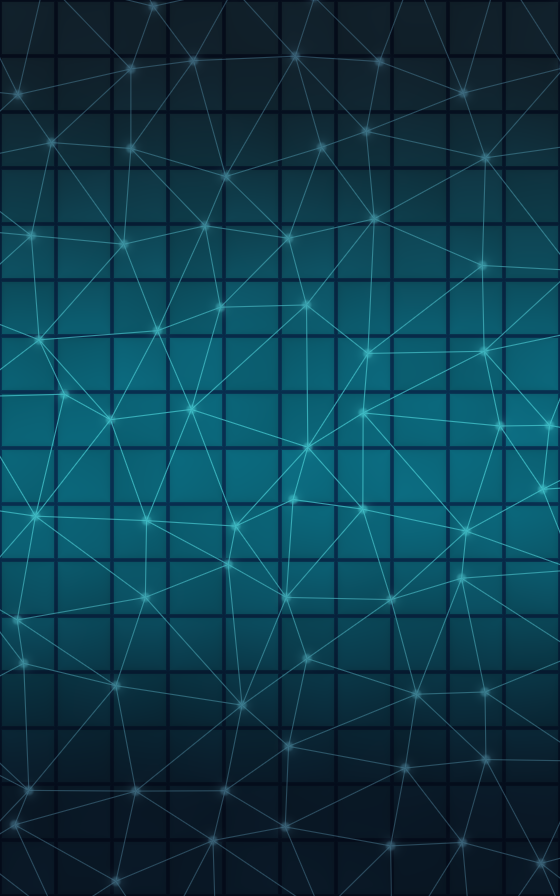
Write a WebGL 2 fragment shader that draws this background.

```glsl
#version 300 es
precision highp float;
// Teal tiled wall that glows across the middle and darkens at both ends,
// overlaid with a triangulated network of thin lines and soft nodes.
// The network is a jittered lattice; tiles are a fract() grid, 16 rows high.

uniform vec2 u_resolution;
out vec4 fragColor;

const float ROWS = 16.0;    // tiles over the canvas height
const float PITCH = 1.55;   // network spacing, in tiles
const float JITTER = 0.66;  // node scatter, in lattice cells

const vec3 TOP_DARK = vec3(0.068, 0.130, 0.172);
const vec3 BOTTOM_DARK = vec3(0.038, 0.095, 0.150);
const vec3 TEAL = vec3(0.045, 0.415, 0.495);
const vec3 GROOVE_DARK = vec3(0.015, 0.040, 0.095);
const vec3 GROOVE_BLUE = vec3(0.030, 0.165, 0.300);
const vec3 LINK_DIM = vec3(0.270, 0.450, 0.540);
const vec3 LINK_BRIGHT = vec3(0.270, 0.780, 0.810);

float hash(vec2 p) {
  return fract(sin(dot(p, vec2(127.1, 311.7))) * 43758.5453);
}

// Position of the network node that belongs to a lattice cell
vec2 nodeAt(vec2 cell) {
  vec2 offset = vec2(hash(cell), hash(cell + 37.0)) - 0.5;
  return (cell + 0.5 + JITTER * offset) * PITCH;
}

float segmentDistance(vec2 p, vec2 a, vec2 b) {
  vec2 ab = b - a;
  float t = clamp(dot(p - a, ab) / dot(ab, ab), 0.0, 1.0);
  return length(p - a - ab * t);
}

// Distances to the nearest link (x) and the nearest node (y)
vec2 networkDistance(vec2 p) {
  vec2 home = floor(p / PITCH);
  vec2 nearest = vec2(100.0);
  for (int j = -1; j <= 1; j++) {
    for (int i = -1; i <= 1; i++) {
      vec2 cell = home + vec2(i, j);
      vec2 a = nodeAt(cell);
      vec2 b = nodeAt(cell + vec2(1.0, 0.0));
      vec2 c = nodeAt(cell + vec2(0.0, 1.0));
      vec2 d = nodeAt(cell + vec2(1.0, 1.0));
      // One diagonal per cell, the shorter of the two
      bool rising = distance(a, d) < distance(b, c);
      float diagonal = rising ? segmentDistance(p, a, d) : segmentDistance(p, b, c);
      float sides = min(segmentDistance(p, a, b), segmentDistance(p, a, c));
      nearest.x = min(nearest.x, min(sides, diagonal));
      nearest.y = min(nearest.y, distance(p, a));
    }
  }
  return nearest;
}

// Strength of the teal band; depth runs from 0 at the top to 1 at the bottom
float bandGlow(float depth) {
  return smoothstep(0.04, 0.48, depth) * (1.0 - smoothstep(0.53, 0.92, depth));
}

// Brightness of a tile: random level plus a slight slanted sheen
float tileShade(vec2 p) {
  vec2 id = floor(p);
  vec2 local = fract(p) - 0.5;
  float angle = 6.2832 * hash(id + 5.0);
  float sheen = dot(local, vec2(cos(angle), sin(angle)));
  return 0.96 + 0.10 * (hash(id + 11.0) - 0.5) + 0.07 * sheen;
}

void main() {
  vec2 p = gl_FragCoord.xy / u_resolution.y * ROWS;
  float pixel = ROWS / u_resolution.y;
  float depth = 1.0 - p.y / ROWS;
  float glow = bandGlow(depth);

  // Shaded tiles over the vertical gradient
  vec3 dark = mix(TOP_DARK, BOTTOM_DARK, smoothstep(0.3, 0.7, depth));
  vec3 color = mix(dark, TEAL, glow) * tileShade(p);

  // Grooves between tiles, with a faint soft edge
  vec2 toGroove = 0.5 - abs(fract(p) - 0.5);
  float groove = min(toGroove.x, toGroove.y);
  color *= 1.0 - 0.14 * exp(-groove * 18.0);
  float grooveMask = 1.0 - smoothstep(-0.5, 0.5, (groove - 0.031) / pixel);
  color = mix(color, mix(GROOVE_DARK, GROOVE_BLUE, glow), 0.9 * grooveMask);

  // Thin links and soft nodes
  vec2 net = networkDistance(p);
  vec3 linkColor = mix(LINK_DIM, LINK_BRIGHT, glow);
  float link = clamp((0.010 - net.x) / pixel + 0.5, 0.0, 1.0);
  float core = 1.0 - smoothstep(0.045, 0.105 + 0.5 * pixel, net.y);
  float halo = exp(-net.y * net.y * 45.0);
  color = mix(color, linkColor, link * mix(0.55, 0.75, glow));
  color = mix(color, linkColor, 0.22 * halo);
  color = mix(color, linkColor, 0.50 * core);

  fragColor = vec4(color, 1.0);
}
```
